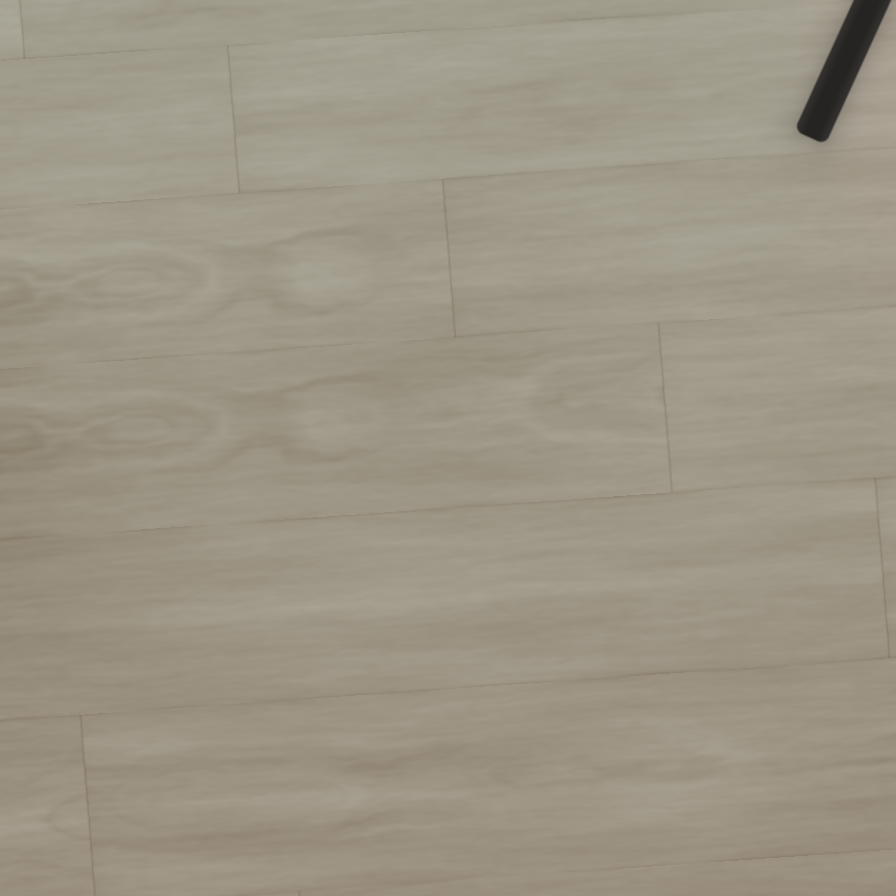
Reproduce this texture procedurally as a Shadertoy shader.

```glsl
// Pale greige wood-look floor: slightly tilted rows of planks with stepped butt joints.
// Grain is a cut through wavy growth rings plus stretched gradient noise for fibres.
// A dark rounded leg with a soft shadow stands in the upper right corner.

vec2 hash2(vec2 p) {
    p = vec2(dot(p, vec2(127.1, 311.7)), dot(p, vec2(269.5, 183.3)));
    return fract(sin(p) * 43758.545);
}

// Gradient noise, roughly -0.7 to 0.7
float gradNoise(vec2 p) {
    vec2 i = floor(p), f = fract(p);
    vec2 s = f * f * f * (f * (f * 6.0 - 15.0) + 10.0);
    vec2 o = vec2(0.0, 1.0);
    float a = dot(hash2(i) * 2.0 - 1.0, f);
    float b = dot(hash2(i + o.yx) * 2.0 - 1.0, f - o.yx);
    float c = dot(hash2(i + o.xy) * 2.0 - 1.0, f - o.xy);
    float d = dot(hash2(i + o.yy) * 2.0 - 1.0, f - o.yy);
    return mix(mix(a, b, s.x), mix(c, d, s.x), s.y);
}

// Nested arches: distance to a pith whose depth wanders along the plank
float growthRings(float along, float across, float seed) {
    float depth = 0.15 * gradNoise(vec2(along * 3.2, seed))
                + 0.03 * gradNoise(vec2(along * 11.0, seed + 7.3));
    float wobble = 0.012 * gradNoise(vec2(along * 9.0, across * 22.0 + seed))
                 + 0.006 * gradNoise(vec2(along * 34.0, across * 80.0 + seed));
    float radius = length(vec2(across, depth)) + wobble;
    return gradNoise(vec2(radius * 62.0, along * 2.0 + seed))
         + 0.5 * gradNoise(vec2(radius * 135.0, along * 5.0 + seed));
}

float roundedBox(vec2 p, vec2 halfSize, float corner) {
    vec2 q = abs(p) - halfSize + corner;
    return length(max(q, 0.0)) + min(max(q.x, q.y), 0.0) - corner;
}

void mainImage(out vec4 fragColor, in vec2 fragCoord) {
    vec2 p = fragCoord / iResolution.xy;
    float px = 1.0 / iResolution.y;

    // Tilted floor axes; rows widen gently towards the bottom
    float along = p.x - 0.08 * (1.0 - p.y);
    float down = 1.0 - p.y + 0.07 * p.x;
    float rowPos = (sqrt(0.0256 + 0.024 * (down - 0.068)) - 0.16) / 0.012;
    float row = floor(rowPos), inRow = fract(rowPos);

    // Each row steps its butt joint by a fixed amount
    float shifted = along - 0.25 - 0.228 * row;
    float plank = floor(shifted / 1.136);
    float inPlank = shifted - plank * 1.136;
    vec2 rnd = hash2(vec2(row + 3.0, plank + 11.0));
    float seed = rnd.x * 60.0;
    float rowHeight = 0.166 + 0.012 * row;
    float across = (inRow - 0.4 - 0.2 * rnd.y) * rowHeight;

    // Grain: arches near the heart, straight bands and fibres elsewhere
    bool plain = mod(row, 3.0) < 0.5 || (plank > -0.5 && row > 0.5);
    float figure = (plain ? 0.2 : 0.85) * exp(-pow(across / 0.062, 2.0));
    figure *= 0.6 + 0.4 * smoothstep(-0.25, 0.25, gradNoise(vec2(along * 4.0, seed + 2.0)));
    float rings = growthRings(along, across, seed);
    float wavy = across + 0.012 * gradNoise(vec2(along * 4.0, across * 9.0 + seed));
    float bands = gradNoise(vec2(along * 2.2 + seed, wavy * 21.0 + seed))
                + 0.6 * gradNoise(vec2(along * 4.0 + seed, wavy * 58.0 + seed));
    float fibres = gradNoise(vec2(along * 13.0 + seed, wavy * 130.0));
    float pores = gradNoise(vec2(along * 55.0, across * 210.0 + seed));

    // Room light: brighter above, dimmer at the left edge
    float tone = 0.66 + 0.42 * (p.y - 0.5) + 0.12 * (rnd.y - 0.5);
    tone -= 0.3 * exp(-p.x * 7.0) * exp(-pow((p.y - 0.5) / 0.3, 2.0));
    tone += 0.08 * gradNoise(p * 3.0 + 5.0);
    tone += figure * rings * 0.8 + bands * 0.34 + fibres * 0.2 + pores * 0.13;

    // Long seams are faint and broken; butt joints are thin and crisper
    float seamDist = min(inRow, 1.0 - inRow) * rowHeight;
    float seamWear = smoothstep(-0.3, 0.4, gradNoise(vec2(along * 9.0, row + 0.5)));
    float jointDist = min(inPlank, 1.136 - inPlank);
    tone -= seamWear * (0.3 * exp(-pow(seamDist / (0.0015 + px * 0.5), 2.0))
                      + 0.15 * exp(-seamDist / 0.008));
    tone -= 0.42 * (1.0 - smoothstep(0.0, 0.0012 + px, jointDist));
    tone -= 0.1 * exp(-inPlank / 0.02);

    vec3 color = mix(vec3(0.55, 0.51, 0.44), vec3(0.66, 0.64, 0.58), clamp(tone, -0.25, 1.2));
    color += vec3(0.012, -0.004, -0.006) * (0.5 - p.y);
    color += vec3(0.025, 0.0, 0.004) * smoothstep(0.85, 1.0, p.x) * smoothstep(0.5, 1.0, p.y);

    // Dark leg, leaning right, with contact shadow and a soft side sheen
    vec2 axis = normalize(vec2(0.073, 0.16));
    vec2 rel = p - vec2(0.904, 0.847);
    vec2 leg = vec2(dot(rel, vec2(axis.y, -axis.x)), dot(rel, axis));
    float legDist = roundedBox(leg - vec2(0.0, 0.15), vec2(0.0185, 0.15), 0.009);
    color *= 1.0 - 0.16 * exp(-max(legDist, 0.0) / 0.012);
    vec3 legColor = vec3(0.15, 0.142, 0.133) + 0.045 * smoothstep(0.006, 0.018, abs(leg.x));
    color = mix(legColor, color, smoothstep(-px, px + 0.001, legDist));

    fragColor = vec4(color, 1.0);
}
```
